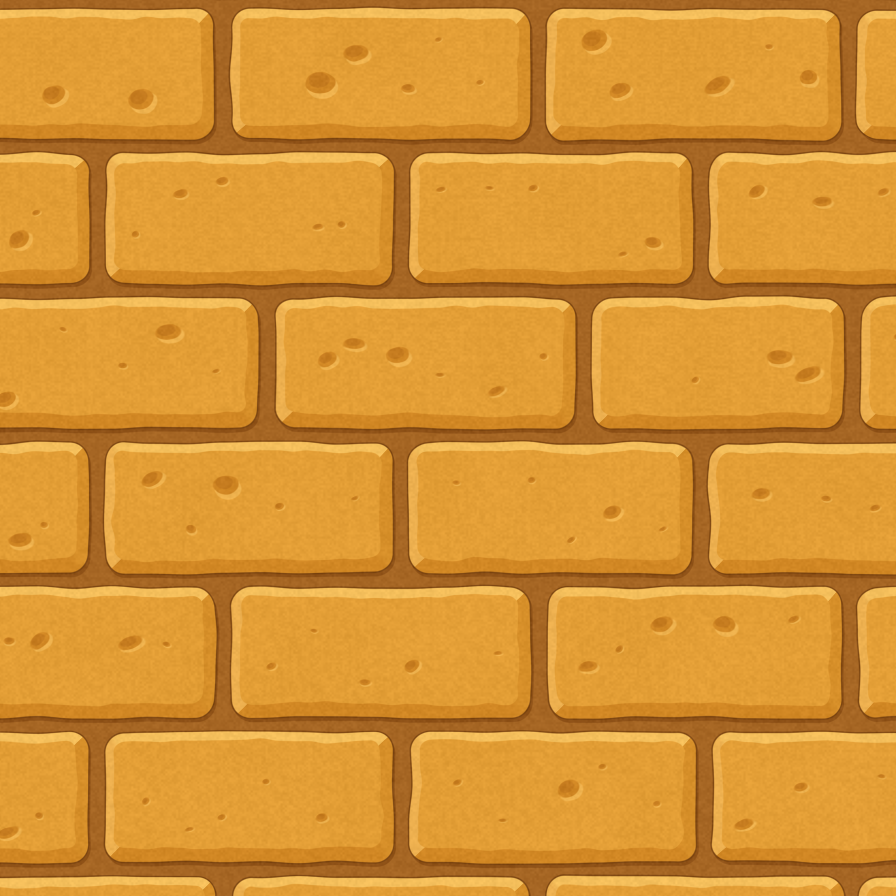
A WebGL 2 fragment shader for this texture:

```glsl
#version 300 es
precision highp float;
uniform vec2 u_resolution;
out vec4 fragColor;

float hash(vec2 p) {
  return fract(sin(dot(p, vec2(127.1, 311.7))) * 43758.5453);
}

float noise(vec2 p) {
  vec2 i = floor(p), f = fract(p);
  f = f * f * (3.0 - 2.0 * f);
  return mix(mix(hash(i), hash(i + vec2(1, 0)), f.x),
             mix(hash(i + vec2(0, 1)), hash(i + vec2(1, 1)), f.x), f.y);
}

float roundBox(vec2 p, vec2 halfSize, float radius) {
  vec2 q = abs(p) - halfSize + radius;
  return length(max(q, 0.0)) + min(max(q.x, q.y), 0.0) - radius;
}

float ellipse(vec2 p, vec2 radii) {
  return (length(p / radii) - 1.0) * radii.y;
}

// Antialiased coverage of a signed distance
float fill(float d) {
  float px = 0.8 / min(u_resolution.x, u_resolution.y);
  return 1.0 - smoothstep(-px, px, d);
}

// Horizontal position of the k-th upright joint of a course
float joint(float row, float k) {
  float x = mod(row, 2.0) < 0.5 ? 0.251 + 0.349 * k : 0.109 + 0.3375 * k;
  float slide = row == 2.0 ? 0.025 * (2.0 - k) * (k + 1.0) : 0.0;
  return x + slide + 0.006 * (hash(vec2(row, k + 9.0)) - 0.5);
}

// Chipped hollows, one candidate per slot along the brick
vec3 addPits(vec3 color, vec2 p, vec2 halfSize, vec2 id) {
  for (float i = 0.0; i < 6.0; i++) {
    vec2 seed = id * 7.3 + vec2(i * 3.1, i * 1.7);
    if (hash(seed) < 0.15) continue;
    float along = (i + 0.2 + 0.6 * hash(seed + 1.3)) / 3.0 - 1.0;
    vec2 q = p - vec2(along * (halfSize.x - 0.022), 0.086 * (hash(seed + 2.9) - 0.5));
    float tilt = 0.65 * hash(seed + 4.1) - 0.05;
    float size = mix(0.0045, 0.017, pow(hash(seed + 5.7), 3.0));
    vec2 radii = size * vec2(1.0, mix(0.45, 0.8, hash(seed + 6.2)));
    q = mat2(cos(tilt), -sin(tilt), sin(tilt), cos(tilt)) * q;
    q += 0.0012 * (noise(p * 110.0 + seed) - 0.5);
    color = mix(color, vec3(0.95, 0.72, 0.33), 0.8 * fill(ellipse(q - radii * vec2(0.15, -0.45), radii)));
    color = mix(color, vec3(0.82, 0.53, 0.14), fill(ellipse(q, radii * 0.95)));
    color = mix(color, vec3(0.75, 0.46, 0.11), 0.7 * fill(ellipse(q - radii * vec2(-0.1, 0.25), radii * 0.65)));
  }
  return color;
}

void main() {
  vec2 p = gl_FragCoord.xy / u_resolution;

  // Find the course, then the brick between two joints
  float pitch = 0.1614;
  float row = floor((0.998 - p.y) / pitch);
  float column = -1.0, left = joint(row, -1.0), right = joint(row, 0.0);
  for (float k = 0.0; k < 3.0; k++) {
    if (p.x >= joint(row, k)) {
      column = k;
      left = joint(row, k);
      right = joint(row, k + 1.0);
    }
  }
  vec2 id = vec2(column, row);
  vec2 center = vec2(0.5 * (left + right), 0.998 - (row + 0.5) * pitch);
  vec2 halfSize = vec2(0.5 * (right - left) - 0.0097, 0.0724);

  // Hand-drawn wobble of the outline
  vec2 wobble = vec2(noise(p * 24.0 + id * 5.0), noise(p * 24.0 + id * 5.0 + 40.0)) - 0.5;
  vec2 b = p - center + 0.0045 * wobble;
  float body = roundBox(b, halfSize, 0.021);

  // Mortar, cast shadow and dark contour
  vec3 color = vec3(0.65, 0.40, 0.14);
  float shadow = roundBox(b - vec2(0.002, -0.004), halfSize + 0.001, 0.022);
  color = mix(color, vec3(0.56, 0.32, 0.09), fill(shadow));
  color = mix(color, vec3(0.47, 0.26, 0.06), 0.85 * fill(body - 0.0016));

  // Bevel: lit above and on the left, shaded below and on the right
  vec2 low = halfSize + b, high = halfSize - b;
  float lit = fill(min(high.y, low.x) - min(low.y, high.x));
  float onTop = smoothstep(-0.006, 0.006, low.x - high.y);
  vec3 light = mix(vec3(0.93, 0.69, 0.31), vec3(0.96, 0.75, 0.36), onTop);
  vec3 shade = mix(vec3(0.82, 0.53, 0.14), vec3(0.84, 0.56, 0.16), smoothstep(-0.01, 0.01, low.y - high.x));
  vec3 brick = mix(shade, light, lit);

  // Flat face with its own rough edge
  vec2 rough = vec2(noise(p * 55.0 + 13.0), noise(p * 55.0 + 71.0)) - 0.5;
  float face = roundBox(b - vec2(-0.002, 0.0025) + 0.0035 * rough, halfSize - vec2(0.0115, 0.0125), 0.012);
  vec3 faceColor = vec3(0.89, 0.62, 0.21) + 0.015 * (noise(p * 18.0) - 0.5);
  brick = mix(brick, faceColor, fill(face));
  brick = addPits(brick, b, halfSize, id);
  color = mix(color, brick, fill(body));

  // Sandy grain
  float grain = noise(p * 420.0) + 0.6 * noise(p * 210.0 + 31.0) - 0.8;
  fragColor = vec4(color + 0.045 * grain * vec3(1.0, 0.9, 0.7), 1.0);
}
```
